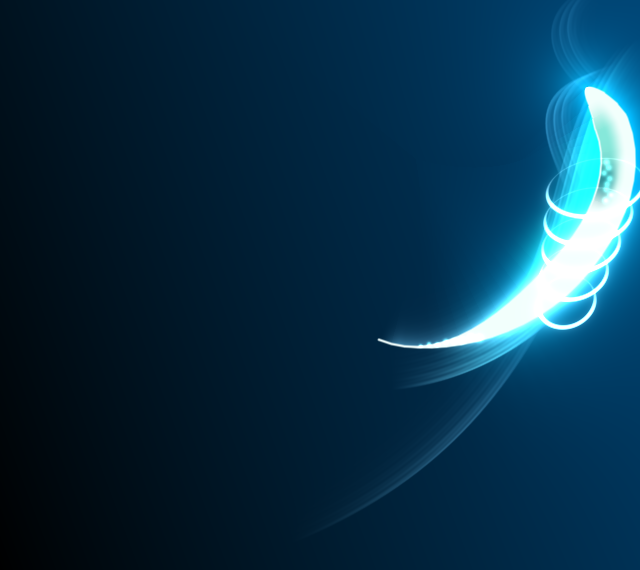
Give the GLSL for this background, as a Shadertoy shader.

```glsl
#define CURVE_STEPS 28
#define RING_COUNT 5
#define BEAD_COUNT 8
#define BODY_WIDTH 0.031
#define GLOW_REACH 0.035
#define HALO_REACH 0.10
#define NAVY vec3(0.0, 0.25, 0.43)
#define TEAL vec3(0.0, 0.55, 0.62)
#define EMERALD vec3(0.08, 0.72, 0.52)
#define AQUA vec3(0.48, 0.90, 0.84)
#define PEARL vec3(0.95, 1.0, 0.99)
#define MIST vec3(0.45, 0.66, 0.74)

vec2 bezier(vec2 a, vec2 b, vec2 c, vec2 d, float t) {
    float u = 1.0 - t;
    return u*u*u*a + 3.0*u*u*t*b + 3.0*u*t*t*c + t*t*t*d;
}

// x: signed distance, positive left of travel; y: curve parameter
vec2 nearestOnCurve(vec2 p, vec2 a, vec2 b, vec2 c, vec2 d) {
    float best = 1e3, side = 1.0, along = 0.0;
    vec2 start = a;
    for (int i = 1; i <= CURVE_STEPS; i++) {
        vec2 end = bezier(a, b, c, d, float(i) / float(CURVE_STEPS));
        vec2 e = end - start, v = p - start;
        float h = clamp(dot(v, e) / dot(e, e), 0.0, 1.0);
        float dist = length(v - e*h);
        if (dist < best) {
            best = dist;
            side = e.x*v.y - e.y*v.x < 0.0 ? -1.0 : 1.0;
            along = (float(i) - 1.0 + h) / float(CURVE_STEPS);
        }
        start = end;
    }
    return vec2(best * side, along);
}

// Crisp on one side, dissolving into fine streaks on the other
float veil(vec2 curve, float width, float px) {
    float s = curve.x, t = curve.y;
    float streaks = 0.75 + 0.15*sin(s*430.0 + t*5.0) + 0.10*sin(s*910.0 - t*9.0);
    float edge = smoothstep(-1.5*px, 1.5*px, s);
    float rim = exp(-abs(s) / 0.0025);
    float fade = sin(3.14159 * t);
    return edge * fade * (streaks * exp(-max(s, 0.0) / width) + 0.5*rim);
}

float ring(vec2 q, vec2 radius, float px) {
    float k = length(q / radius);
    float d = abs(k * (k - 1.0) / max(length(q / (radius*radius)), 1e-4));
    float front = smoothstep(0.7, -0.6, q.y / radius.y);
    float thick = mix(0.0008, 0.0036, front);
    float line = 1.0 - smoothstep(thick - px, thick + px, d);
    return (line + 0.25*exp(-d / 0.006)) * mix(0.12, 0.85, front);
}

float bead(vec2 p, vec2 center, float size) {
    float d = length(p - center) / size;
    return exp(-d*d);
}

void mainImage(out vec4 fragColor, in vec2 fragCoord) {
    float px = 1.0 / iResolution.y;
    vec2 p = fragCoord * px;
    vec2 uv = fragCoord / iResolution.xy;

    // Diagonal backdrop
    vec3 color = NAVY * pow(0.75*uv.x + 0.25*uv.y, 0.9);

    // Crescent measure
    vec2 arc = nearestOnCurve(p, vec2(0.665, 0.404), vec2(0.863, 0.320),
                              vec2(1.224, 0.662), vec2(1.028, 0.846));
    float t = arc.y;
    float width = mix(0.002, BODY_WIDTH, smoothstep(0.08, 0.50, t));
    width *= sqrt(clamp((1.0 - t) / 0.10, 0.0, 1.0));
    float outside = abs(arc.x) - width;
    float gap = max(outside, 0.0);
    float core = smoothstep(0.12, 0.42, t);
    float inner = smoothstep(-0.01, 0.03, arc.x);

    // Halo and inner green light
    color += vec3(0.0, 0.13, 0.18) * core * exp(-gap / HALO_REACH);
    color += TEAL * core * exp(-gap / GLOW_REACH) * 0.75;
    float middle = smoothstep(0.35, 0.55, t) * (1.0 - smoothstep(0.78, 0.98, t));
    color += EMERALD * inner * middle * exp(-gap*gap / 0.0025) * 0.65;
    color += PEARL * core * (1.0 - smoothstep(0.5, 0.75, t)) * exp(-gap / 0.012) * 0.7;

    // Thin veil above the tail
    float tail = smoothstep(0.0, 0.06, t) * (1.0 - smoothstep(0.15, 0.42, t));
    color += MIST * tail * step(0.0, arc.x) * exp(-arc.x / 0.016) * 0.55;

    // Sweeping veils
    vec2 sweep = nearestOnCurve(p, vec2(0.512, 0.047), vec2(0.731, 0.137),
                                vec2(0.863, 0.269), vec2(0.958, 0.444));
    color += MIST * veil(sweep, 0.020, px) * mix(0.15, 0.55, sweep.y);
    vec2 under = nearestOnCurve(p, vec2(0.687, 0.316), vec2(0.789, 0.325),
                                vec2(0.892, 0.371), vec2(0.965, 0.437));
    color += mix(MIST, AQUA, under.y) * veil(under, 0.030, px) * mix(0.25, 0.9, under.y);

    // Fanned wisps beside the head
    for (int i = 0; i < 3; i++) {
        float f = float(i);
        vec2 q = p - vec2(0.014, 0.006) * f;
        vec2 fall = nearestOnCurve(q, vec2(1.089, 0.920), vec2(0.965, 0.781),
                                   vec2(0.994, 0.605), vec2(0.877, 0.423));
        color += mix(MIST, AQUA, 0.4*f) * veil(fall, 0.025, px) * 0.22;
        vec2 curl = nearestOnCurve(q, vec2(1.053, 0.876), vec2(0.906, 0.839),
                                   vec2(0.965, 0.737), vec2(0.994, 0.664));
        color += MIST * veil(curl, 0.012, px) * (0.40 - 0.10*f);
        vec2 crest = nearestOnCurve(q, vec2(1.023, 1.020), vec2(0.936, 0.971),
                                    vec2(0.958, 0.883), vec2(1.045, 0.825));
        color += MIST * veil(crest, 0.014, px) * 0.13;
    }

    // Crescent fill: white body, tinted hollow in the head
    float across = arc.x / max(width, 1e-4);
    float head = smoothstep(0.66, 0.75, t) * (1.0 - smoothstep(0.88, 0.97, t));
    float hollow = head * smoothstep(-0.5, 0.5, across);
    vec3 fill = mix(PEARL, AQUA, hollow * 0.9);
    float shadow = exp(-pow((t - 0.74) / 0.05, 2.0)) * smoothstep(-0.2, 0.6, across);
    fill = mix(fill, vec3(0.08, 0.44, 0.50), shadow * 0.75);
    fill = mix(fill, PEARL, smoothstep(0.84, 0.97, across));
    color = mix(color, fill, 1.0 - smoothstep(-1.2*px, 1.2*px, outside));

    // Coiled rings
    for (int i = 0; i < RING_COUNT; i++) {
        float f = float(i) / float(RING_COUNT - 1);
        vec2 q = p - mix(vec2(1.045, 0.671), vec2(0.994, 0.471), f);
        q.y -= 0.12 * q.x;
        color += PEARL * ring(q, mix(vec2(0.085, 0.050), vec2(0.050, 0.045), f), px);
    }

    // Sparkling beads on the tail and in the hollow
    for (int i = 0; i < BEAD_COUNT; i++) {
        float f = float(i) / float(BEAD_COUNT - 1);
        float sway = sin(float(i) * 2.4);
        vec2 onTail = mix(vec2(0.738, 0.393), vec2(0.841, 0.408), f);
        vec2 inHead = mix(vec2(1.064, 0.715), vec2(1.067, 0.649), f);
        color += AQUA * bead(p, onTail + vec2(0.0, 0.002*sway), mix(0.003, 0.006, f)) * 0.8;
        color += AQUA * bead(p, inHead + vec2(0.005*sway, 0.0), 0.005) * 0.6;
    }

    fragColor = vec4(clamp(color, 0.0, 1.0), 1.0);
}
```
